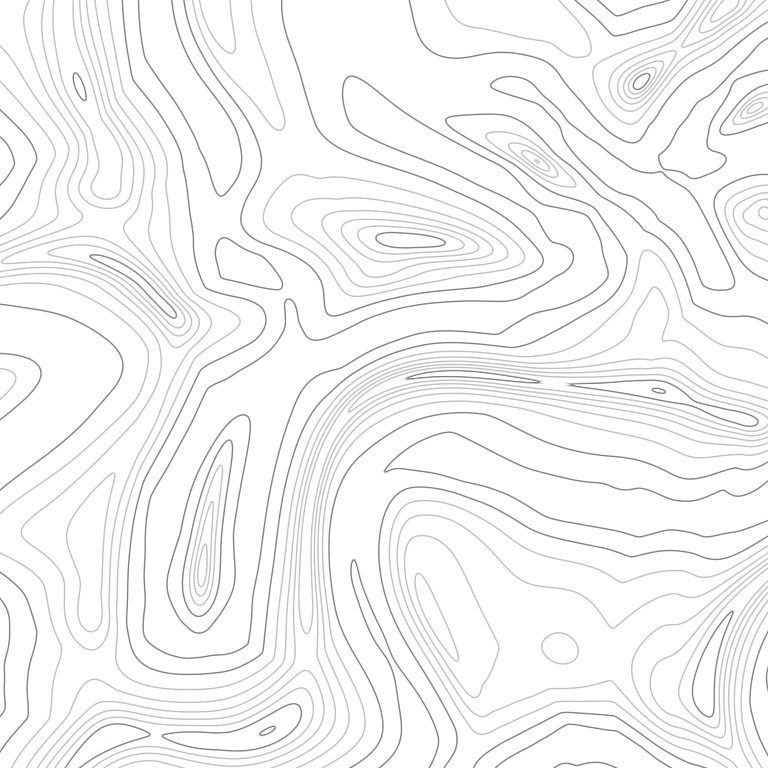
Write a three.js fragment shader that draws this pattern.

```glsl
#define HILL_SCALE 2.8
#define WARP 0.9
#define SLOPE_FLOOR 1.0
#define PEAK_LIMIT 20.0
#define VALLEY_ROUND 0.014
#define CREASE 0.05
#define WIGGLE 0.004
#define LEVEL_STEP 0.0225
#define LINE_EDGE 0.0018
#define DARK_INK 0.50
#define LIGHT_INK 0.75
#define HIGH_DARK_LEVEL 7.0

varying vec2 vUv;

const float LOW_DARK_LEVELS = 2.0;

float hash(vec2 p) {
  return fract(sin(dot(p, vec2(127.1, 311.7))) * 43758.5453);
}

// Slope of a random direction at a lattice corner
float cornerSlope(vec2 cell, vec2 offset) {
  float angle = 6.28318 * hash(cell);
  return dot(vec2(cos(angle), sin(angle)), offset);
}

float gradientNoise(vec2 p) {
  vec2 i = floor(p);
  vec2 f = fract(p);
  vec2 u = f * f * f * (f * (f * 6.0 - 15.0) + 10.0);
  float bottom = mix(cornerSlope(i, f),
                     cornerSlope(i + vec2(1.0, 0.0), f - vec2(1.0, 0.0)), u.x);
  float top = mix(cornerSlope(i + vec2(0.0, 1.0), f - vec2(0.0, 1.0)),
                  cornerSlope(i + vec2(1.0), f - vec2(1.0)), u.x);
  return mix(bottom, top, u.y);
}

// Absolute value with a rounded bottom
float softFold(float x, float radius) {
  return sqrt(x * x + radius * radius) - radius;
}

// Lattice position bent into swirls
vec2 swirl(vec2 uv) {
  vec2 p = uv * HILL_SCALE + 4.3;
  return p + WARP * vec2(gradientNoise(p * 0.7 + 17.2), gradientNoise(p * 0.7 + 41.7));
}

float hillNoise(vec2 uv) {
  return gradientNoise(swirl(uv));
}

// Folded hills with evenly steep sides, flat valleys, creases and wiggles
float terrain(vec2 uv) {
  vec2 e = vec2(0.004, 0.0);
  float n = hillNoise(uv);
  vec2 slope = vec2(hillNoise(uv + e.xy) - n, hillNoise(uv + e.yx) - n) / e.x;
  float evenHeight = n / sqrt(dot(slope, slope) + PEAK_LIMIT * n * n + SLOPE_FLOOR);
  float hills = softFold(evenHeight, VALLEY_ROUND);

  vec2 p = swirl(uv);
  float creases = softFold(gradientNoise(p * 1.7 + 8.6), 0.02) - 0.1;
  float wiggles = gradientNoise(p * 7.0 + 29.4) * exp(-50.0 * hills);
  return hills + CREASE * creases + WIGGLE * wiggles;
}

void main() {
  // Height in contour steps and its slope per canvas width
  vec2 e = vec2(0.0008, 0.0);
  float level = terrain(vUv) / LEVEL_STEP;
  vec2 slope = vec2(terrain(vUv + e.xy) - terrain(vUv - e.xy),
                    terrain(vUv + e.yx) - terrain(vUv - e.yx))
             / (2.0 * e.x * LEVEL_STEP);

  // Distance to the nearest contour, kept at an even width
  float dist = abs(fract(level) - 0.5) / max(length(slope), 2.0);
  float line = 1.0 - smoothstep(0.0, LINE_EDGE, dist);

  // Dark ink along the valleys and at the summits, light ink between
  float band = floor(level);
  bool isDark = band < LOW_DARK_LEVELS || band >= HIGH_DARK_LEVEL;
  float ink = isDark ? DARK_INK : LIGHT_INK;

  gl_FragColor = vec4(vec3(mix(1.0, ink, line)), 1.0);
}
```
